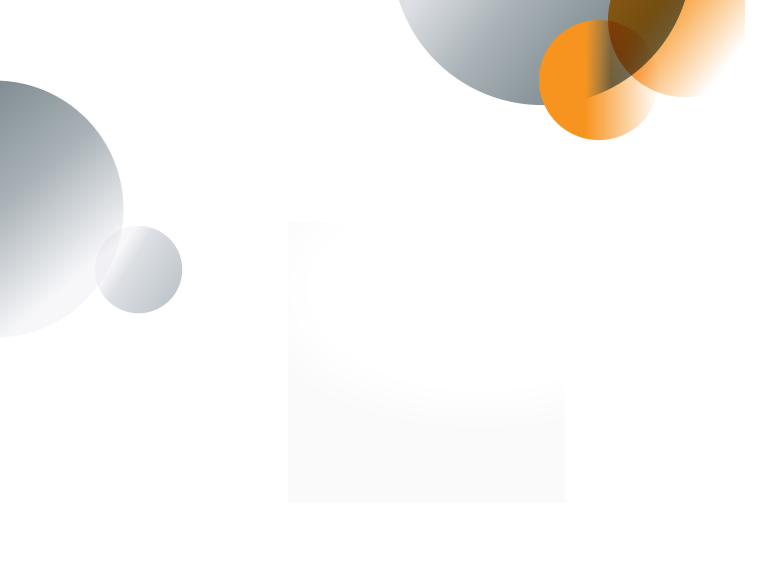
Give the GLSL for this background, as a Shadertoy shader.

```glsl
// Discs: centre.xy and radius, in units of canvas height
const vec3 LEFT_DISC   = vec3(-0.0087, 0.637, 0.2231);
const vec3 SMALL_DISC  = vec3(0.2405, 0.532, 0.0759);
const vec3 TOP_DISC    = vec3(0.9410, 1.078, 0.2604);
const vec3 ORANGE_DISC = vec3(1.0399, 0.861, 0.1042);
const vec3 PALE_DISC   = vec3(1.1892, 0.965, 0.1337);
const float PALE_CUT_X = 1.2934;

// Gradient directions
const vec2 LEFT_DIR  = vec2(0.65, -0.76);
const vec2 SMALL_DIR = vec2(0.85, -0.53);
const vec2 WARM_DIR  = vec2(0.80, -0.60);

// Colours
const vec3 WHITE      = vec3(1.0);
const vec3 SLATE      = vec3(0.45, 0.505, 0.525);
const vec3 STEEL      = vec3(0.66, 0.695, 0.715);
const vec3 SILVER     = vec3(0.75, 0.78, 0.80);
const vec3 MIST       = vec3(0.865, 0.875, 0.89);
const vec3 PEARL      = vec3(0.97, 0.97, 0.98);
const vec3 ORANGE     = vec3(0.97, 0.58, 0.12);
const vec3 PANEL_TINT = vec3(0.984, 0.980, 0.984);

// Faint panel: lower left and upper right corners, and its white oval
const vec4 PANEL      = vec4(0.500, 0.127, 0.981, 0.615);
const vec2 OVAL_MID   = vec2(0.833, 0.497);
const vec2 OVAL_SIZE  = vec2(0.295, 0.174);

// Coverage of a shape from its signed distance, one pixel soft
float cover(float dist) {
    return clamp(0.5 - dist * iResolution.y, 0.0, 1.0);
}

float discMask(vec2 p, vec3 disc) {
    return cover(length(p - disc.xy) - disc.z);
}

// Position along a direction: -1 to 1 across the disc
float across(vec2 p, vec3 disc, vec2 dir) {
    return dot(p - disc.xy, dir) / disc.z;
}

float ramp(float from, float to, float t) {
    return clamp((t - from) / (to - from), 0.0, 1.0);
}

// Three colours at three stops
vec3 gradient(vec3 a, vec3 b, vec3 c, vec3 stops, float t) {
    vec3 firstHalf = mix(a, b, ramp(stops.x, stops.y, t));
    return mix(firstHalf, c, ramp(stops.y, stops.z, t));
}

float boxMask(vec2 p, vec4 box) {
    vec2 d = abs(p - 0.5 * (box.xy + box.zw)) - 0.5 * (box.zw - box.xy);
    return cover(max(d.x, d.y));
}

void mainImage(out vec4 fragColor, in vec2 fragCoord) {
    vec2 p = fragCoord / iResolution.y;

    // Panel, tinted outside its oval
    float tint = smoothstep(0.9, 1.5, length((p - OVAL_MID) / OVAL_SIZE));
    vec3 color = mix(WHITE, PANEL_TINT, tint * boxMask(p, PANEL));

    // Grey discs, multiplied where they overlap
    vec3 leftGrey = gradient(SLATE, STEEL, PEARL, vec3(-1.0, 0.0, 0.82),
                             across(p, LEFT_DISC, LEFT_DIR));
    vec3 smallGrey = gradient(PEARL, MIST, SILVER, vec3(-0.6, -0.2, 1.0),
                              across(p, SMALL_DISC, SMALL_DIR));
    vec3 topGrey = gradient(MIST, STEEL, SLATE, vec3(-0.5, 0.05, 0.9),
                            across(p, TOP_DISC, WARM_DIR));
    color *= mix(WHITE, leftGrey, discMask(p, LEFT_DISC));
    color *= mix(WHITE, smallGrey, discMask(p, SMALL_DISC));
    color *= mix(WHITE, topGrey, discMask(p, TOP_DISC));

    // Orange disc: solid on the left, see-through on the right
    float side = across(p, ORANGE_DISC, vec2(1.0, 0.0));
    vec3 paint = mix(ORANGE, WHITE, ramp(-0.23, 1.0, side));
    vec3 behind = mix(WHITE, color, ramp(-0.23, 0.2, side));
    color = mix(color, paint * behind, discMask(p, ORANGE_DISC));

    // Pale orange disc, cut off at the right
    float fade = ramp(-0.40, 0.80, across(p, PALE_DISC, WARM_DIR));
    float paleMask = discMask(p, PALE_DISC) * cover(p.x - PALE_CUT_X);
    color *= mix(WHITE, mix(ORANGE, WHITE, fade), paleMask);

    fragColor = vec4(color, 1.0);
}
```
